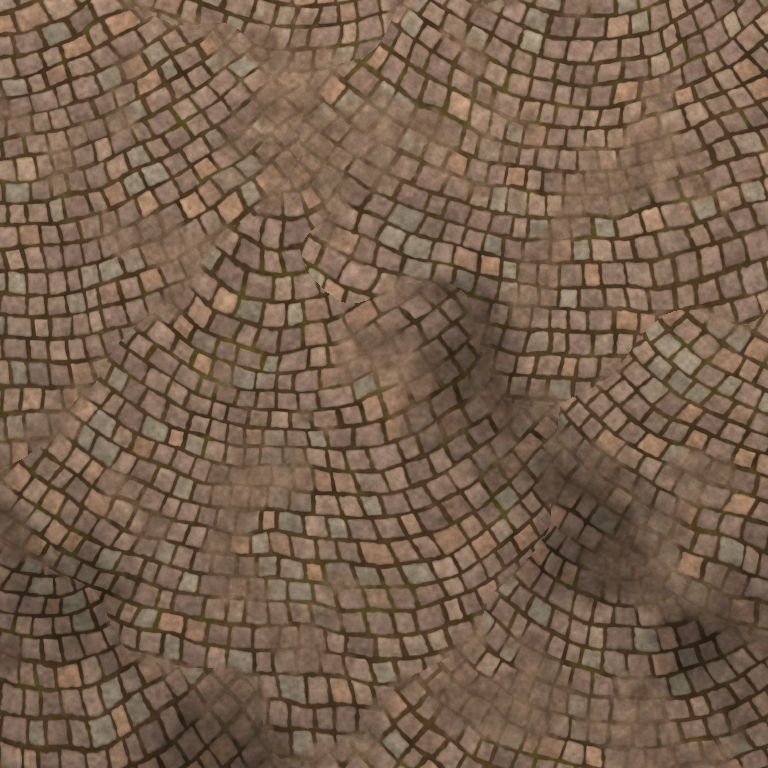
Give the GLSL for this texture, as a Shadertoy shader.

```glsl
// Worn cobblestone paving laid in overlapping fans, with mossy joints and stains.
// Each fan is a polar grid of uneven squared stones; the nearest fan wins.
// Noise bends the rows, smears dirt over the joints and shades the surface.

#define PITCH 0.0300      // stone spacing
#define JOINT 0.058       // half joint width, in stones
#define FAN_WIDTH 0.76
#define FAN_STEP 0.42
#define FAN_DROP 0.44     // fan body below its polar centre
#define RAGGED 0.12       // wander of the borders between fans
#define SMEAR 0.78        // strength of dirt over the joints
#define STAIN 0.36        // strength of the dark streaks
#define GRAIN 0.34
#define MOSS 0.45

float hash(vec2 p) {
    return fract(sin(dot(p, vec2(127.1, 311.7))) * 43758.5);
}

float noise(vec2 p) {
    vec2 i = floor(p), f = fract(p);
    f = f * f * (3.0 - 2.0 * f);
    return mix(mix(hash(i), hash(i + vec2(1, 0)), f.x),
               mix(hash(i + vec2(0, 1)), hash(i + vec2(1, 1)), f.x), f.y);
}

float fbm(vec2 p) {
    float sum = 0.0, amp = 0.5;
    for (int i = 0; i < 4; i++) {
        sum += amp * noise(p);
        p = mat2(1.6, 1.2, -1.2, 1.6) * p + 7.3;
        amp *= 0.5;
    }
    return sum / 0.9375;
}

vec2 noise2(vec2 p) {
    return vec2(noise(p), noise(p + 37.2)) - 0.5;
}

float segmentDistance(vec2 p, vec2 a, vec2 b) {
    vec2 d = b - a;
    return length(p - a - d * clamp(dot(p - a, d) / dot(d, d), 0.0, 1.0));
}

// Polar centre of the owning fan in xy, distance margin to the next fan in z
vec3 findFan(vec2 p) {
    float best = 9.0, second = 9.0;
    vec2 centre = vec2(0);
    for (int j = 0; j < 4; j++)
    for (int i = -1; i < 3; i++) {
        vec2 id = vec2(i, j);
        vec2 c = vec2(FAN_WIDTH * (id.x + 0.5 - 0.5 * mod(id.y, 2.0)), 1.66 - FAN_STEP * id.y);
        c += 0.14 * (vec2(hash(id + 3.1), hash(id + 8.7)) - 0.5);
        float d = length(p - c + vec2(0, FAN_DROP));
        if (d < best) { second = best; best = d; centre = c; }
        else second = min(second, d);
    }
    return vec3(centre, second - best);
}

// Jittered position of the joint before stone k of a row
float jointAt(float k, float seed) {
    return k + 0.32 * (hash(vec2(k, seed)) - 0.5);
}

// Distance to the stone edge in x, position across the stone in y, stone id in zw
vec4 stone(vec2 d, float seed) {
    float rowPos = length(d) / PITCH;
    float row = floor(rowPos), f = fract(rowPos);
    float rowSeed = row + seed;
    float a = atan(d.x, -d.y) * (row + 0.5) + 9.0 * hash(vec2(rowSeed, 2.0));
    float k = floor(a);
    if (a < jointAt(k, rowSeed)) k -= 1.0;
    else if (a > jointAt(k + 1.0, rowSeed)) k += 1.0;
    float left = jointAt(k, rowSeed), right = jointAt(k + 1.0, rowSeed);
    float tilt = 0.16 * (hash(vec2(k, rowSeed + 5.0)) - 0.5) * (a - 0.5 * (left + right));
    vec2 edge = vec2(min(f + tilt, 1.0 - f - tilt), min(a - left, right - a));
    float inside = 0.17 - length(max(0.17 - edge, 0.0));
    return vec4(inside, f, k, rowSeed);
}

void mainImage(out vec4 fragColor, in vec2 fragCoord) {
    vec2 uv = fragCoord / iResolution.y;
    vec2 p = uv + 0.040 * noise2(uv * 5.0) + 0.009 * noise2(uv * 22.0);
    float pixel = 1.0 / (iResolution.y * PITCH);

    // Stone layout
    vec3 fan = findFan(p + RAGGED * noise2(uv * 9.0 + 5.0));
    vec4 cell = stone(p - fan.xy, floor(fan.x * 90.0) + floor(fan.y * 70.0) * 3.0);
    float edge = cell.x + 0.07 * (noise(uv * 150.0) - 0.5);
    float tone = hash(cell.zw), kind = hash(cell.zw + 4.3);
    float gap = JOINT * (0.5 + 1.1 * hash(cell.zw + 9.1));
    float body = smoothstep(gap - 0.5 * pixel, gap + 0.03 + 0.5 * pixel, edge);

    // Stone colours: purple brown, with some ochre and grey green
    vec3 face = mix(vec3(0.455, 0.365, 0.315), vec3(0.535, 0.440, 0.365), tone);
    face = mix(face, vec3(0.60, 0.455, 0.345), 0.65 * smoothstep(0.80, 0.95, kind));
    face = mix(face, vec3(0.49, 0.46, 0.385), 0.65 * smoothstep(0.24, 0.12, kind));
    face *= 0.94 + 0.16 * hash(cell.zw + 6.7);

    // Worn rims and a pale upper lip on each stone
    float rim = smoothstep(gap, gap + 0.14, edge);
    face *= 0.90 + 0.14 * rim + 0.10 * (0.5 - cell.y);
    face += 0.06 * rim * smoothstep(gap + 0.26, gap + 0.12, edge) * noise(uv * 80.0);

    // Earth and moss in the joints
    vec3 earth = mix(vec3(0.20, 0.145, 0.09), vec3(0.36, 0.275, 0.175), fbm(uv * 30.0));
    float moss = smoothstep(0.58, 0.76, fbm(uv * 26.0 + 50.0));
    earth = mix(earth, vec3(0.37, 0.35, 0.13), MOSS * moss);
    vec3 color = mix(earth, face, body);

    // Smeared dirt in ragged patches, thicker where fans meet
    float cover = fbm(uv * 13.0 + 11.0) + 0.20 * smoothstep(0.07, 0.0, fan.z)
                + 0.12 * (fbm(uv * 70.0) - 0.5);
    vec3 dirt = mix(vec3(0.35, 0.27, 0.21), vec3(0.61, 0.50, 0.41), fbm(uv * 42.0));
    color = mix(color, dirt, SMEAR * smoothstep(0.54, 0.72, cover));

    // Grain, dark streaks and broad light
    color *= 1.0 + GRAIN * (fbm(uv * 170.0) - 0.5) + 0.20 * (fbm(uv * 65.0) - 0.5);
    float streak = min(segmentDistance(uv, vec2(0.0, 0.24), vec2(0.30, 0.04)),
                       segmentDistance(uv, vec2(0.59, 0.56), vec2(0.92, 0.17)));
    float stain = smoothstep(0.16, 0.0, streak + 0.30 * (fbm(uv * 8.0 + 20.0) - 0.42));
    color *= 1.0 - STAIN * stain;
    color *= mix(0.98, 1.09, smoothstep(0.1, 1.0, uv.y)) + 0.14 * (fbm(uv * 3.0) - 0.5);

    fragColor = vec4(color, 1.0);
}
```
